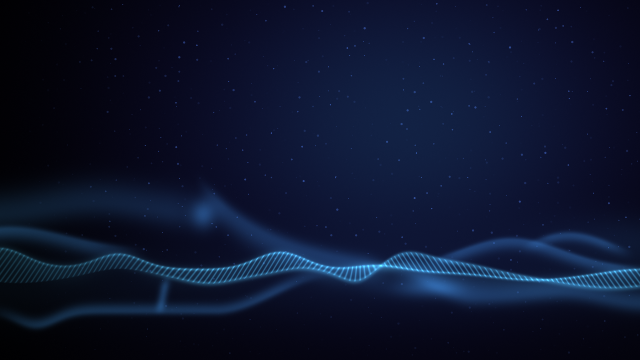
A Shadertoy shader for this background:

```glsl
// Dark blue backdrop with a soft glow, drifting dust and a glowing wave of mesh ribbons.
// Curves are sums of bell bumps; each is drawn as a soft veil around its height,
// and hatching fills the gap between the two sharp ribbon edges.

float hash(vec2 p) {
    vec3 q = fract(p.xyx * vec3(0.1031, 0.1030, 0.0973));
    q += dot(q, q.yzx + 33.33);
    return fract((q.x + q.y) * q.z);
}

float bell(float x, float center, float width) {
    float d = (x - center) / width;
    return exp(-d * d);
}

// Soft stroke with separate falloff above and below its centre line.
float veil(float d, float above, float below) {
    return bell(d, 0.0, d > 0.0 ? above : below);
}

float span(float x, float a, float b, float soft) {
    return smoothstep(a - soft, a + soft, x) * (1.0 - smoothstep(b - soft, b + soft, x));
}

float crestEdge(float x) {
    return 0.258 - 0.012 * x + 0.052 * bell(x, 0.0, 0.1) + 0.04 * bell(x, 0.33, 0.09)
        + 0.05 * bell(x, 0.78, 0.1) + 0.017 * bell(x, 1.05, 0.1)
        - 0.018 * bell(x, 1.48, 0.15) + 0.015 * bell(x, 1.78, 0.12);
}

float foldEdge(float x) {
    return 0.235 - 0.02 * bell(x, 0.05, 0.15) + 0.02 * bell(x, 0.33, 0.1)
        - 0.022 * bell(x, 0.58, 0.1) + 0.02 * bell(x, 0.84, 0.09)
        - 0.024 * bell(x, 0.995, 0.06) + 0.045 * bell(x, 1.12, 0.09)
        + 0.035 * bell(x, 1.25, 0.15) - 0.035 * bell(x, 1.7, 0.2);
}

vec3 backdrop(vec2 p) {
    vec2 q = (p - vec2(1.13, 0.66)) / vec2(0.68, 0.52);
    float g = exp(-dot(q, q));
    return vec3(0.007, 0.007, 0.026) * smoothstep(-0.1, 0.5, p.x)
        + vec3(0.064, 0.04 + 0.085 * g, 0.24) * g;
}

// Blurred wisps surrounding the mesh.
float smoke(vec2 p) {
    float x = p.x, y = p.y, s = 0.0;
    // upper left haze, hooked blob and its long descending tail
    s += 0.24 * veil(y - 0.40 - 0.04 * bell(x, 0.27, 0.2), 0.06, 0.045) * span(x, -0.1, 0.56, 0.1);
    s += 0.45 * bell(x, 0.565, 0.032) * bell(y, 0.405, 0.038);
    s += 0.32 * veil(y - 0.235 - 0.205 * exp(4.5 * (0.6 - x)), 0.025, 0.05) * span(x, 0.58, 1.05, 0.045);
    s += 0.36 * veil(y - 0.3 - 0.062 * bell(x, 0.03, 0.22), 0.011, 0.03) * span(x, -0.2, 0.33, 0.1);
    // lower left strand and the stem joining it to the ribbon
    float low = 0.137 - 0.04 * bell(x, 0.1, 0.08) + 0.1 * smoothstep(0.6, 0.92, x);
    s += 0.36 * veil(y - low, 0.02, 0.012) * span(x, 0.03, 0.85, 0.1);
    s += 0.4 * bell(x, 0.445 + 0.2 * (y - 0.14), 0.013) * span(y, 0.14, 0.22, 0.02);
    // arches on the right
    s += 0.38 * veil(y - 0.25 - 0.082 * bell(x, 1.42, 0.2), 0.009, 0.025) * span(x, 1.22, 1.75, 0.06);
    s += 0.36 * veil(y - 0.27 - 0.077 * bell(x, 1.58, 0.17), 0.01, 0.018) * span(x, 1.49, 1.72, 0.05);
    s += 0.12 * bell(x, 1.75, 0.25) * bell(y, 0.33, 0.07);
    // glow below the crossing and the broad lower right band
    s += 0.4 * bell(x, 1.19, 0.1) * bell(y, 0.2, 0.026);
    float band = 0.175 + 0.08 * (1.0 - smoothstep(1.08, 1.32, x)) + 0.015 * bell(x, 1.58, 0.15)
        - 0.02 * smoothstep(1.55, 1.78, x);
    s += 0.33 * veil(y - band, 0.035, 0.025) * smoothstep(1.05, 1.2, x);
    // faint mist around everything
    return s + 0.07 * bell(y, 0.22, 0.11);
}

// Sharp edges, hatching and inner sheen of the ribbon.
float ribbon(vec2 p) {
    float a = crestEdge(p.x), b = foldEdge(p.x);
    float lo = min(a, b), hi = max(a, b);
    float inside = smoothstep(lo - 0.004, lo + 0.002, p.y) * (1.0 - smoothstep(hi - 0.002, hi + 0.004, p.y));
    float skew = mix(-0.7, 0.7, smoothstep(0.9, 1.1, p.x));
    float phase = (p.x + skew * (p.y - lo)) / 0.0145;
    float hatch = pow(0.5 + 0.5 * cos(6.2832 * phase), 2.5);
    float strength = mix(0.5, 1.0, smoothstep(0.2, 0.6, p.x));
    float crest = 0.5 * veil(p.y - a, 0.0035, 0.0045) * (0.65 + 0.35 * hatch);
    float fold = 0.3 * veil(p.y - b, 0.005, 0.008) * smoothstep(0.3, 0.55, p.x);
    float focus = 0.25 * bell(p.x, 1.07, 0.08) * bell(p.y, 0.258, 0.012);
    return strength * (crest + fold + inside * (0.08 + 0.35 * hatch)) + focus
        + 0.09 * veil(p.y - a, 0.012, 0.04);
}

// Scattered specks: one jittered dot per cell, in three sizes of grid.
float dust(vec2 p) {
    float sum = 0.0;
    for (int i = 0; i < 3; i++) {
        float scale = 9.0 + 6.0 * float(i);
        vec2 cell = floor(p * scale), seed = cell + 57.0 * float(i + 1);
        vec2 jitter = 0.15 + 0.7 * vec2(hash(seed), hash(seed + 19.7));
        float radius = mix(0.0018, 0.0048, hash(seed + 41.3));
        float d = length(p - (cell + jitter) / scale);
        float light = pow(hash(seed + 73.9), 3.0);
        sum += light * (1.0 - smoothstep(radius * 0.3, radius, d));
    }
    return sum * mix(0.35, 1.0, smoothstep(0.15, 0.45, p.y)) * smoothstep(0.0, 0.5, p.x);
}

void mainImage(out vec4 fragColor, in vec2 fragCoord) {
    vec2 p = fragCoord / iResolution.y;
    p.x *= 1.7778 * iResolution.y / iResolution.x;   // keep the scene 16:9 wide
    vec3 color = backdrop(p);
    color += vec3(0.18, 0.28, 0.5) * dust(p) * 0.75;
    color += vec3(0.24, 0.56, 0.84) * smoke(p) * 0.8;
    color += vec3(0.28, 0.68, 0.82) * ribbon(p);
    color += (hash(fragCoord) - 0.5) / 255.0;        // dither against banding
    fragColor = vec4(clamp(color, 0.0, 1.0), 1.0);
}
```
